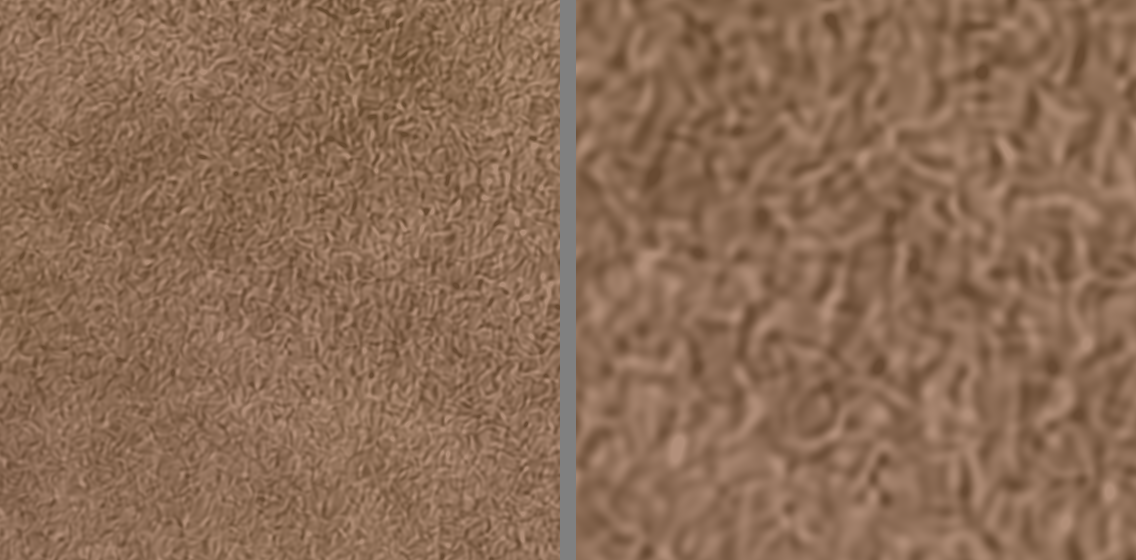
Left: the whole. Right: its middle third, enlarged.
Give the GLSL for this texture, as a three.js fragment shader.

```glsl
// Soft brown carpet: short curled fibres over faint worn patches.
varying vec2 vUv;

const float TAU = 6.2831853;
const float TUFT_CELLS = 45.0;
const int FIBRES_PER_CELL = 4;
const vec3 PILE_COLOR = vec3(0.552, 0.427, 0.332);
const vec3 PILE_CONTRAST = vec3(0.056, 0.052, 0.053);
const vec3 ROSY_SHIFT = vec3(0.001, -0.001, 0.008);

// Four random values per point, without sine
vec4 hash4(vec2 p) {
  vec4 q = fract(p.xyxy * vec4(0.1031, 0.1030, 0.0973, 0.1099));
  q += dot(q, q.wzxy + 33.33);
  return fract((q.xxyz + q.yzzw) * q.zywx);
}

// Smooth value noise from -1 to 1
float valueNoise(vec2 p) {
  vec2 cell = floor(p);
  vec2 f = fract(p);
  f = f * f * f * (f * (f * 6.0 - 15.0) + 10.0);
  float low = mix(hash4(cell).x, hash4(cell + vec2(1.0, 0.0)).x, f.x);
  float high = mix(hash4(cell + vec2(0.0, 1.0)).x, hash4(cell + 1.0).x, f.x);
  return 2.0 * mix(low, high, f.y) - 1.0;
}

// Worn patches in several sizes, each octave turned against the last
float patches(vec2 p, float scale) {
  float sum = 0.0;
  float weight = 0.5;
  for (int i = 0; i < 4; i++) {
    sum += weight * valueNoise(p * scale + float(i) * 19.7);
    p = mat2(0.8, 0.6, -0.6, 0.8) * p;
    scale *= 2.1;
    weight *= 0.85;
  }
  return sum;
}

// One bent fibre: a short rippled ridge that fades out at radius 1
float fibre(vec2 d, float angle, float frequency, float phase, float bend) {
  float fade = max(1.0 - dot(d, d), 0.0);
  vec2 axis = vec2(cos(angle), sin(angle));
  float along = dot(d, axis);
  float across = dot(d, vec2(-axis.y, axis.x)) + bend * along * along;
  return fade * fade * exp(-4.0 * across * across)
    * cos(TAU * (frequency * across + phase));
}

// Sum of the fibres scattered in the surrounding cells
float pile(vec2 p, float lean) {
  vec2 home = floor(p);
  float sum = 0.0;
  for (int y = -1; y <= 1; y++) {
    for (int x = -1; x <= 1; x++) {
      vec2 cell = home + vec2(float(x), float(y));
      for (int k = 0; k < FIBRES_PER_CELL; k++) {
        vec2 seed = cell + float(k) * vec2(71.3, 37.9) + 11.0;
        vec4 place = hash4(seed);
        vec4 form = hash4(seed + 203.7);
        // Most fibres stay near the lean, a few turn any way
        float turn = 2.0 * place.z - 1.0;
        float angle = lean + 1.57 * turn * mix(0.35, 1.0, abs(turn));
        float frequency = mix(0.65, 1.55, form.x);
        float bend = mix(-0.5, 0.5, form.y);
        sum += fibre(p - cell - place.xy, angle, frequency, place.w, bend);
      }
    }
  }
  return sum;
}

void main() {
  // Slight warp curls the fibres
  vec2 curl = vec2(valueNoise(vUv * 60.0), valueNoise(vUv * 60.0 + 31.4));
  vec2 pileUv = vUv + 0.0014 * curl;

  // The pile is crisper toward the upper right
  float crispness = mix(0.8, 1.12, smoothstep(0.2, 1.6, vUv.x + vUv.y));
  float lean = 1.1 + 0.35 * valueNoise(vUv * 5.0 + 7.0);
  float fibres = pile(pileUv * TUFT_CELLS, lean) * 1.02 * crispness;
  float grain = 0.12 * valueNoise(vUv * 130.0);
  float wear = 0.8 * patches(vUv + 0.37, 3.8);

  // Rosy areas toward the lower left, golden ones toward the top
  float rosy = valueNoise(vUv * 4.5 + 53.0) + 0.6 - 1.2 * vUv.y;
  float tone = clamp(fibres + grain + wear, -2.6, 2.6);
  vec3 color = PILE_COLOR + PILE_CONTRAST * tone + ROSY_SHIFT * rosy;
  gl_FragColor = vec4(color, 1.0);
}
```
